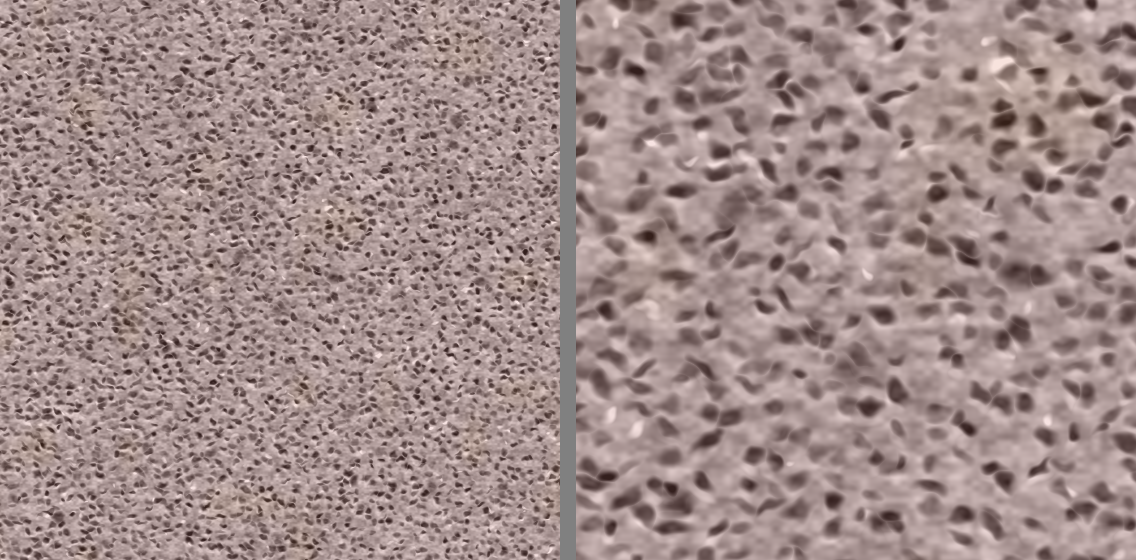
Left, the full canvas; right, a detail of the centre.
This texture is drawn by a WebGL 2 fragment shader. Its source:

```glsl
#version 300 es
precision highp float;

uniform vec2 u_resolution;
out vec4 fragColor;

// Integer hash of a cell, three values in 0..1
vec3 hash3(vec2 cell, int seed) {
    uvec3 v = uvec3(ivec3(ivec2(cell) + 4096, seed));
    v = v * 1664525u + 1013904223u;
    v.x += v.y * v.z; v.y += v.z * v.x; v.z += v.x * v.y;
    v ^= v >> 16u;
    v.x += v.y * v.z; v.y += v.z * v.x; v.z += v.x * v.y;
    return vec3(v >> 8u) / 16777216.0;
}

float valueNoise(vec2 p, int seed) {
    vec2 cell = floor(p);
    vec2 f = fract(p);
    f = f * f * (3.0 - 2.0 * f);
    float bottom = mix(hash3(cell, seed).x, hash3(cell + vec2(1, 0), seed).x, f.x);
    float top = mix(hash3(cell + vec2(0, 1), seed).x, hash3(cell + vec2(1, 1), seed).x, f.x);
    return mix(bottom, top, f.y);
}

// Soft scattered ellipses, mostly lying flat; returns their strength
float grains(vec2 p, vec2 cells, float presence, float size, float stretch, int seed) {
    vec2 home = floor(p * cells);
    float strength = 0.0;
    for (int j = -1; j <= 1; j++) {
        for (int i = -1; i <= 1; i++) {
            vec2 cell = home + vec2(i, j);
            vec3 place = hash3(cell, seed);
            vec3 form = hash3(cell, seed + 1);
            if (place.z > presence) continue;
            vec2 d = p - (cell + 0.1 + 0.8 * place.xy) / cells;
            float angle = (form.x - 0.55) * 1.5;
            float c = cos(angle), s = sin(angle);
            d = mat2(c, -s, s, c) * d;
            vec2 radii = size * vec2(mix(0.75, stretch, form.y), mix(0.55, 1.05, form.z));
            float depth = mix(0.4, 1.0, fract(form.x * 7.0 + form.z * 5.0));
            strength = max(strength, depth * (1.0 - smoothstep(0.35, 1.4, length(d / radii))));
        }
    }
    return strength;
}

// Small pits joined with a few large ones
float pits(vec2 p, float stretch) {
    float small = grains(p, vec2(52, 70), 0.87, 0.0056, stretch, 11);
    float large = grains(p, vec2(17, 17), 0.22, 0.0105, 1.2, 23);
    return max(small, 0.85 * large);
}

void main() {
    vec2 p = gl_FragCoord.xy / u_resolution.y;

    // Broad changes in pit shape and contrast
    float region = valueNoise(p * vec2(4, 5), 31);
    float patchy = valueNoise(p * vec2(9, 11), 37);
    float stretch = mix(1.9, 1.4, smoothstep(0.2, 0.8, p.x + 0.4 * (region - 0.5)));

    // Ragged outlines
    vec2 warp = vec2(valueNoise(p * 130.0, 41), valueNoise(p * 130.0, 43)) - 0.5;
    vec2 q = p + 0.0055 * warp;
    float pit = pits(q, stretch);
    float pitAbove = pits(q + vec2(0.002, 0.0065), stretch);

    // Stone body with fine flat-lying mottling
    float tone = 0.69 + 0.03 * (region - 0.5) + 0.04 * (patchy - 0.5);
    tone += 0.20 * (valueNoise(p * vec2(95, 160), 51) - 0.5);
    tone += 0.13 * (valueNoise(p * vec2(210, 290), 53) - 0.5);

    // Dark pits, pale lower rims and rare bright flecks
    tone -= mix(0.36, 0.46, patchy) * pit;
    tone += 0.12 * max(pitAbove - pit, 0.0);
    tone += 0.24 * grains(q, vec2(60, 80), 0.09, 0.0036, 2.0, 61) * (1.0 - pit);
    tone = clamp(tone, 0.2, 0.97);

    // Mauve grey with faint warm stains
    float stain = smoothstep(0.65, 0.95, valueNoise(p * vec2(13, 10), 71));
    vec3 color = vec3(tone) - vec3(0.0, 0.08, 0.085);
    color += stain * vec3(0.005, 0.0, -0.025);
    fragColor = vec4(color, 1.0);
}
```
